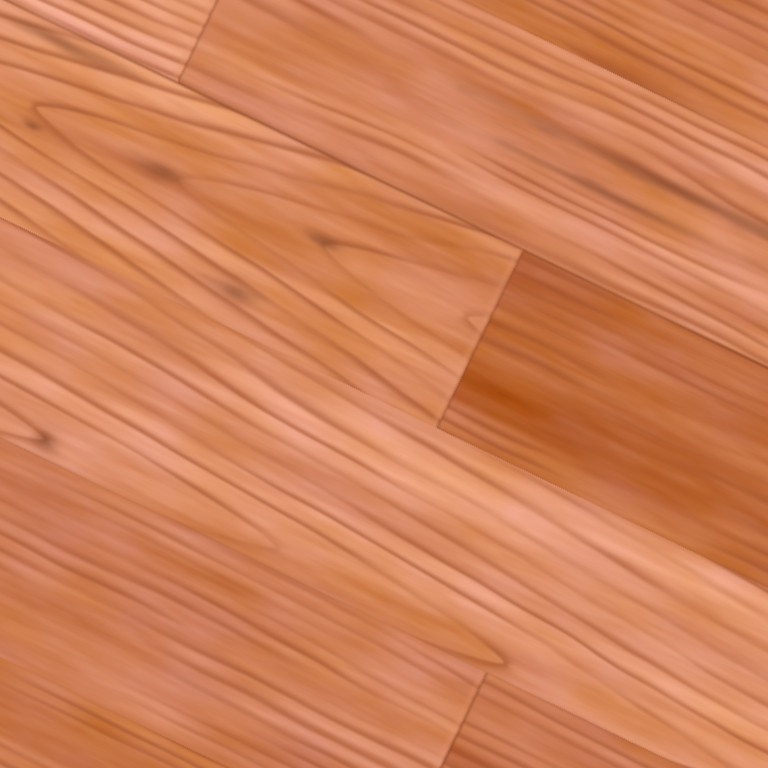
This texture is drawn by a WebGL 2 fragment shader. Its source:

```glsl
#version 300 es
precision highp float;
// Warm timber floor: wide planks laid on a slant, butted end to end.
// Each plank has its own tint and growth rings, either straight or arched;
// stretched noise adds fibres and streaks, soft ellipses add the knots.

uniform vec2 u_resolution;
out vec4 outColor;

const float SLANT = 0.45;          // angle of the boards below horizontal
const float BOARD_WIDTH = 0.258;
const float FIRST_EDGE = 0.130;    // lower edge of row 0
const float SEAM_WIDTH = 0.0022;
const float SOFTNESS = 0.0014;     // spread of the four samples
const float JOINT_DEPTH = 0.42;
const float STRAIGHT_RATE = 50.0;  // rings per unit on straight planks
const float ARCH_RATE = 36.0;      // the same, far from an arch axis
const float ARCH_ROUND = 0.036;    // roundness of the arch tips
const float RING_PHASE = 0.6;
const float RING_WIDTH = 0.0038;
const float RING_DEPTH = 0.55;
const vec3 DARK_WOOD = vec3(0.74, 0.405, 0.225);
const vec3 LIGHT_WOOD = vec3(0.88, 0.575, 0.415);
const vec3 RING_COLOR = vec3(0.62, 0.31, 0.17);
const vec3 KNOT_COLOR = vec3(0.44, 0.22, 0.13);
const vec3 SEAM_COLOR = vec3(0.52, 0.26, 0.14);
const vec3 PINK_SHIFT = vec3(0.0, 0.005, 0.045);

const int ROWS = 5;
const float JOINT[ROWS] = float[](0.517, 1.2, 0.32, -0.18, 1.4);
const float EDGE_DEPTH[ROWS] = float[](0.05, 0.15, 0.05, 0.7, 0.15);

// Left and right plank of each row: tone, pinkness, arch axis, arch slope.
const vec4 PLANK[2 * ROWS] = vec4[](
  vec4(0.54, 0.6, -0.3, 0.0), vec4(0.36, 0.4, -0.3, 0.0),
  vec4(0.97, 0.2, 0.022, 3.0), vec4(0.97, 0.2, 0.022, 3.0),
  vec4(0.82, -0.3, 0.151, -4.8), vec4(0.18, -0.1, -0.3, 0.0),
  vec4(1.05, 0.4, -0.3, 0.0), vec4(0.80, 0.2, -0.3, 0.0),
  vec4(0.42, -0.2, -0.3, 0.0), vec4(0.42, -0.2, -0.3, 0.0));

// Knots and dark streaks: centre, then radii along and across the boards.
const int KNOTS = 8;
const vec4 KNOT[KNOTS] = vec4[](
  vec4(-0.145, 0.792, 0.035, 0.013), vec4(0.006, 0.691, 0.035, 0.014),
  vec4(-0.326, 0.771, 0.014, 0.006), vec4(0.08, 0.80, 0.03, 0.008),
  vec4(-0.133, 0.41, 0.02, 0.014), vec4(0.50, 1.062, 0.32, 0.009),
  vec4(0.40, 1.017, 0.18, 0.007), vec4(-0.34, 0.885, 0.09, 0.010));

float hash(vec2 p) {
  return fract(sin(dot(p, vec2(127.1, 311.7))) * 43758.5453);
}

float noise(vec2 p) {
  vec2 i = floor(p), f = fract(p);
  f = f * f * (3.0 - 2.0 * f);
  return mix(mix(hash(i), hash(i + vec2(1, 0)), f.x),
             mix(hash(i + vec2(0, 1)), hash(i + vec2(1, 1)), f.x), f.y);
}

float fbm(vec2 p) {
  float sum = 0.0, gain = 0.5;
  for (int i = 0; i < 3; i++) {
    sum += gain * noise(p);
    p = p * 2.03 + 17.3;
    gain *= 0.5;
  }
  return sum / 0.875;
}

// Growth rings: uneven straight lines, or arches near the axis.
float rings(vec2 p, float axis, float slope, vec2 seed) {
  bool straight = slope == 0.0;
  float rate = straight ? STRAIGHT_RATE : ARCH_RATE;
  float wobble = 0.020 * (fbm(p * vec2(3.5, 8.0) + seed) - 0.5);
  float d = abs(p.y + wobble - axis);
  float reach = d + ARCH_ROUND;
  float uneven = (straight ? 1.6 : 0.5) * noise(p * vec2(1.5, 16.0) + seed);
  float phase = slope * p.x + rate * d * d / reach + uneven * smoothstep(0.02, 0.08, d);
  float steep = rate * d * (d + 2.0 * ARCH_ROUND) / (reach * reach);
  float gap = fract(phase - RING_PHASE + 0.5) - 0.5;
  float dist = gap / length(vec2(slope, steep));
  float width = RING_WIDTH * (dist > 0.0 ? 1.4 : 0.8);
  float fade = smoothstep(0.25, 0.8, noise(vec2(p.x * 4.5, p.y * 34.0) + seed));
  return exp(-dist * dist / (width * width)) * mix(straight ? 0.05 : 0.35, 1.0, fade);
}

vec3 wood(vec2 uv) {
  float c = cos(SLANT), s = sin(SLANT);
  vec2 p = vec2(c * uv.x - s * uv.y, s * uv.x + c * uv.y);

  // Which plank
  float across = (p.y - FIRST_EDGE) / BOARD_WIDTH;
  float rowId = floor(across);
  int row = int(mod(rowId, float(ROWS)));
  float toJoint = p.x - JOINT[row];
  int side = toJoint > 0.0 ? 1 : 0;
  vec4 plank = PLANK[2 * row + side];
  vec2 seed = vec2(rowId * 7.3 + float(side) * 31.7, rowId * 13.1);
  vec2 local = vec2(p.x, p.y - FIRST_EDGE - rowId * BOARD_WIDTH);

  // Tint, broad streaks, mottling and fine fibres
  float cloud = fbm(local * vec2(1.8, 9.0) + seed + 5.0) - 0.5;
  float streak = fbm(local * vec2(2.4, 34.0) + seed) - 0.5;
  float mottle = fbm(local * vec2(12.0, 24.0) + seed.yx) - 0.5;
  float fibre = fbm(local * vec2(12.0, 100.0) + seed) - 0.5;
  float tone = plank.x + 0.95 * cloud + 1.05 * streak + 0.3 * mottle + 0.55 * fibre;
  vec3 color = mix(DARK_WOOD, LIGHT_WOOD, tone);
  color += PINK_SHIFT * (plank.y + 2.8 * mottle);
  color = mix(color, RING_COLOR, RING_DEPTH * rings(local, plank.z, plank.w, seed));

  // Knots and streaks with ragged rims
  for (int i = 0; i < KNOTS; i++) {
    vec2 q = (p - KNOT[i].xy) / KNOT[i].zw;
    float rim = dot(q, q) * (0.6 + 1.6 * noise(p * vec2(25.0, 90.0)));
    color = mix(color, KNOT_COLOR, 0.46 * exp(-rim));
  }

  // Seams: worn edges of uneven depth, sharper end joints with a pale lip
  float nearest = floor(across + 0.5);
  float toEdge = (across - nearest) * BOARD_WIDTH;
  float depth = EDGE_DEPTH[int(mod(nearest, float(ROWS)))];
  float edge = depth * exp(-pow(abs(toEdge) / SEAM_WIDTH, 2.0));
  float joint = JOINT_DEPTH * exp(-pow(abs(toJoint) / SEAM_WIDTH, 2.0));
  float lip = exp(-pow(abs(toJoint + 0.006) / 0.004, 2.0));
  float wear = 0.45 + 0.9 * noise(p * 8.0);
  color = mix(color, LIGHT_WOOD, 0.3 * lip);
  return mix(color, SEAM_COLOR, min(wear * max(edge, joint), 1.0));
}

void main() {
  vec2 uv = gl_FragCoord.xy / u_resolution;
  vec3 sum = vec3(0.0);
  for (int i = 0; i < 4; i++) {
    float turn = 1.5708 * float(i) + 0.46;
    sum += wood(uv + 0.6 * SOFTNESS * vec2(cos(turn), sin(turn)));
  }
  outColor = vec4(clamp(sum / 4.0, 0.0, 1.0), 1.0);
}
```
